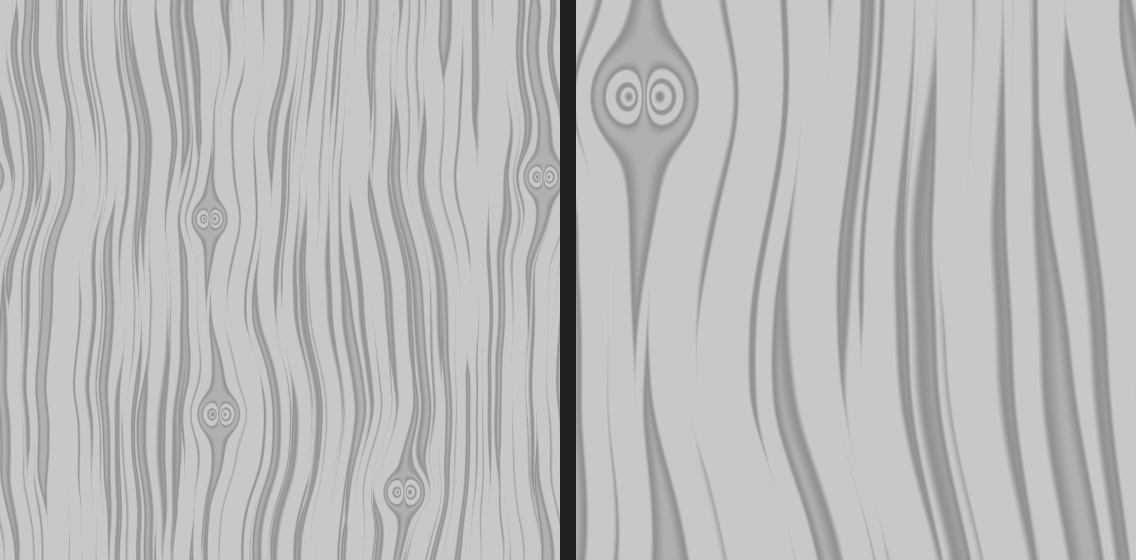
Left: the whole. Right: its middle third, enlarged.
Write a WebGL 2 fragment shader that draws this texture map.

```glsl
#version 300 es
precision highp float;
// Pale grey wood: swaying vertical grain streaks that part around small knots.

uniform vec2 u_resolution;
out vec4 fragColor;

const vec3 WOOD = vec3(0.785);
const vec3 GRAIN_RIM = vec3(0.565);
const vec3 GRAIN_CORE = vec3(0.69);

const float EDGE_SOFTNESS = 0.002;
const float RIM_START = 0.0015;
const float RIM_END = 0.0075;

const float BROAD_SWAY = 0.055;
const float FINE_SWAY = 0.014;

// Streak layers: columns, segment length, half width, share present
const vec4 WIDE_GRAIN = vec4(13.0, 0.78, 0.0125, 0.82);
const vec4 MEDIUM_GRAIN = vec4(21.0, 0.58, 0.0075, 0.82);
const vec4 HAIR_GRAIN = vec4(34.0, 0.50, 0.0032, 0.85);

// Knots: centre x, centre y, radius
const int KNOT_COUNT = 4;
const vec3 KNOTS[KNOT_COUNT] = vec3[](
    vec3(0.374, 0.609, 0.030), vec3(0.391, 0.260, 0.036),
    vec3(0.721, 0.121, 0.036), vec3(0.970, 0.684, 0.033));
const float KNOT_CORE = 0.15;
const float KNOT_REACH = 12.0;

// Integer hash giving four values in 0..1
vec4 hash4(vec2 cell, float seed) {
    uvec4 v = uvec4(ivec4(ivec2(cell), int(seed), 7));
    v = v * 1664525u + 1013904223u;
    for (int i = 0; i < 2; i++) {
        v.x += v.y * v.w; v.y += v.z * v.x;
        v.z += v.x * v.y; v.w += v.y * v.z;
        v ^= v >> 16u;
    }
    return vec4(v >> 8u) / 16777216.0;
}

// Value noise that repeats across the canvas width
float noise(vec2 p, float period) {
    vec2 c = floor(p), f = p - c;
    f = f * f * f * (f * (f * 6.0 - 15.0) + 10.0);
    float x0 = mod(c.x, period), x1 = mod(c.x + 1.0, period);
    float low = mix(hash4(vec2(x0, c.y), period).x, hash4(vec2(x1, c.y), period).x, f.x);
    float high = mix(hash4(vec2(x0, c.y + 1.0), period).x, hash4(vec2(x1, c.y + 1.0), period).x, f.x);
    return mix(low, high, f.y);
}

float swayAt(vec2 p) {
    return BROAD_SWAY * (noise(p * vec2(4.0, 4.2), 4.0) - 0.5)
         + FINE_SWAY * (noise(p * vec2(7.0, 9.0), 7.0) - 0.5);
}

// Depth inside the nearest tapered streak of one layer, negative outside
float streaks(float u, float y, vec4 layer, float seed) {
    float depth = -1.0;
    float column = floor(u * layer.x);
    for (float i = -1.0; i <= 1.0; i++) {
        float id = mod(column + i, layer.x);
        float along = y / layer.y + hash4(vec2(id, 99.0), seed).x * 5.0;
        float row = floor(along), t = along - row;
        vec4 rnd = hash4(vec2(id, row), seed);
        vec4 shape = hash4(vec2(id, row), seed + 50.0);
        if (rnd.w > layer.w) continue;

        float lean = (shape.x - 0.5) * (t - 0.5) * 0.6;
        float centre = (column + i + 0.5 + (rnd.x - 0.5) * 0.7 + lean) / layer.x;
        float taper = smoothstep(0.0, mix(0.08, 0.55, shape.y), t)
                    * smoothstep(0.0, mix(0.08, 0.55, shape.z), 1.0 - t);
        float halfWidth = layer.z * mix(0.6, 1.0, rnd.y) * taper;
        float side = (u - centre) * (rnd.z < 0.5 ? -1.0 : 1.0);
        float slope = mix(0.4, 1.0, shape.w);
        depth = max(depth, min(halfWidth + side, (halfWidth - side) * slope));
    }
    return depth;
}

vec2 knotOffset(vec2 p, vec3 knot) {
    vec2 offset = p - knot.xy;
    offset.x -= round(offset.x);
    return offset;
}

void main() {
    vec2 p = gl_FragCoord.xy / u_resolution;

    // Bend the grain like a flow around each knot, calming the sway nearby
    float sway = swayAt(p), bend = 0.0;
    for (int i = 0; i < KNOT_COUNT; i++) {
        vec3 knot = KNOTS[i];
        vec2 offset = knotOffset(p, knot);
        float r2 = dot(offset, offset), size2 = knot.z * knot.z;
        sway = mix(swayAt(knot.xy), sway, smoothstep(knot.z, knot.z * 5.0, sqrt(r2)));
        bend += offset.x * size2 / (r2 + KNOT_CORE * size2) * exp(-r2 * KNOT_REACH);
    }
    float u = p.x + sway - bend;
    float blur = fwidth(u) * 0.5;

    // Long grain
    float depth = streaks(u, p.y, WIDE_GRAIN, 11.0);
    depth = max(depth, streaks(u, p.y, MEDIUM_GRAIN, 23.0));
    depth = max(depth, streaks(u, p.y, HAIR_GRAIN, 37.0));

    // Knot rims with stems above and below, and loops inside
    for (int i = 0; i < KNOT_COUNT; i++) {
        vec3 knot = KNOTS[i];
        vec2 offset = knotOffset(p, knot);
        float across = offset.x + sway - swayAt(knot.xy) - bend;
        vec4 rnd = hash4(vec2(float(i), 3.0), 71.0);
        float reach = mix(0.12, 0.36, offset.y > 0.0 ? rnd.x : rnd.y);
        float stem = mix(0.007, 0.010, rnd.z) * smoothstep(reach, reach * 0.2, abs(offset.y));
        if (length(offset) < knot.z * 0.96) {
            float level = abs(across) / knot.z;
            float loopLevel = 0.65 + 0.05 * sign(across);
            depth = knot.z * max(0.11 - abs(level - loopLevel), level - 0.87);
        }
        depth = max(depth, stem - abs(across));
    }

    float cover = smoothstep(-blur, EDGE_SOFTNESS + blur, depth);
    vec3 grain = mix(GRAIN_RIM, GRAIN_CORE, smoothstep(RIM_START, RIM_END, depth));
    fragColor = vec4(mix(WOOD, grain, cover), 1.0);
}
```
